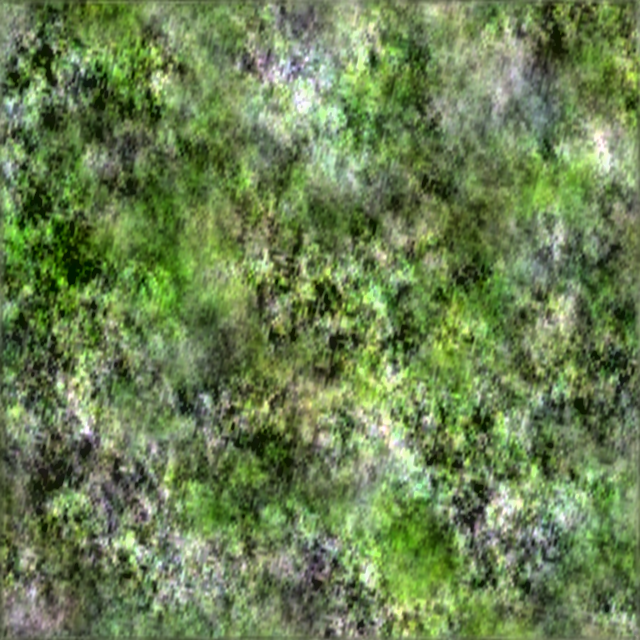
Write a Shadertoy shader that draws this texture.

```glsl
// Mottled moss: soft dark and pale patches under fine, upright green grain.

// Integer hash of a lattice cell, from -1 to 1
float hash(ivec2 cell, int seed) {
    uvec2 q = uvec2(cell) * uvec2(1597334673u, 3812015801u);
    uint h = q.x ^ q.y ^ (uint(seed) * 2654435769u);
    h = (h ^ (h >> 16)) * 2146121005u;
    h = (h ^ (h >> 15)) * 2221713035u;
    h ^= h >> 16;
    return float(h & 0xffffu) / 32767.5 - 1.0;
}

float valueNoise(vec2 p, int seed) {
    ivec2 cell = ivec2(floor(p));
    vec2 f = fract(p);
    f = f * f * (3.0 - 2.0 * f);
    float low = mix(hash(cell, seed), hash(cell + ivec2(1, 0), seed), f.x);
    float high = mix(hash(cell + ivec2(0, 1), seed), hash(cell + ivec2(1, 1), seed), f.x);
    return mix(low, high, f.y);
}

// Octaves from broad patches to grain; fineness scales only the small ones
float layers(vec2 p, float gain, float fineness, int seed) {
    float sum = 0.0, amplitude = 1.0, frequency = 6.5;
    for (int i = 0; i < 6; i++) {
        float angle = 0.22 * float(i % 3 - 1);
        mat2 turn = mat2(cos(angle), sin(angle), -sin(angle), cos(angle));
        vec2 q = turn * p * frequency * vec2(1.0, i < 3 ? 0.88 : 0.68);
        float weight = i < 3 ? 0.82 : fineness;
        sum += amplitude * weight * valueNoise(q + 7.31 * float(i), seed + i);
        amplitude *= gain;
        frequency *= 2.05;
    }
    return sum;
}

void mainImage(out vec4 fragColor, in vec2 fragCoord) {
    vec2 uv = fragCoord / iResolution.y;

    // Some small patches are crisp, others look slightly blurred
    float crisp = valueNoise(uv * 9.0, 90) + 0.7 * valueNoise(uv * 21.0, 91);
    float fineness = mix(0.65, 1.5, smoothstep(-0.9, 0.9, crisp));

    // Brightness, then colour strength from lavender grey to lime
    float green = 0.515 + 0.2 * layers(uv, 0.96, fineness, 10);
    green = clamp(green, 0.1, 0.98);
    float strength = 0.3 + 1.4 * green;
    float tint = layers(uv + 3.7, 0.83, 0.85 * fineness, 30);
    float saturation = 0.19 * strength * (1.0 + 0.7 * tint);
    float warmth = 0.045 * strength * layers(uv + 8.2, 0.85, fineness, 50);
    vec3 color = vec3(green - 0.46 * saturation + warmth, green, green - saturation);

    // Faint streaked rim running along each side
    vec2 side = fragCoord / iResolution.xy;
    vec2 gap = min(side, 1.0 - side);
    float rim = 1.0 - smoothstep(0.001, 0.012, min(gap.x, gap.y));
    vec2 along = gap.x < gap.y ? uv.yx : uv;
    float streak = valueNoise(along * vec2(18.0, 230.0), 70);
    color = mix(color, vec3(0.42, 0.45, 0.35) + 0.16 * streak, 0.5 * rim);

    fragColor = vec4(clamp(color, 0.0, 1.0), 1.0);
}
```
